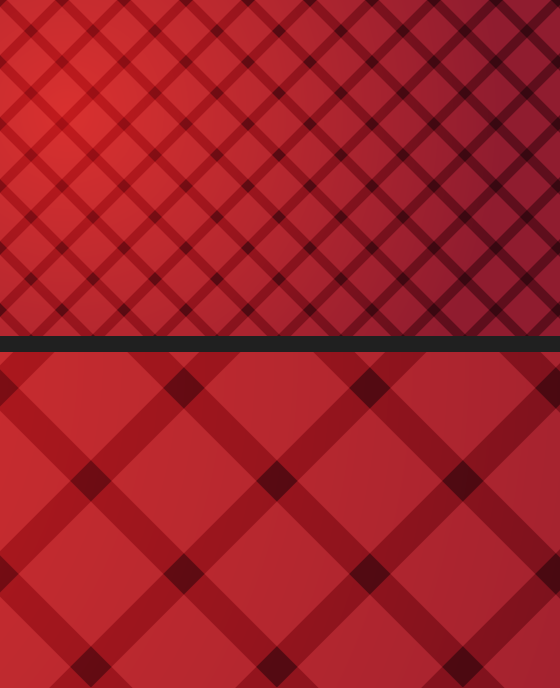
Top: the whole. Bottom: its middle third, enlarged.
A Shadertoy shader for this pattern:

```glsl
#define PERIOD 0.1107
#define BAND_HALF 0.111
#define GLOW_CENTER vec2(0.12, 0.20)
#define GLOW_RADIUS 0.78

// Three-stop colour ramp over t in 0..1
vec3 ramp(vec3 a, vec3 b, vec3 c, float t) {
    return t < 0.5 ? mix(a, b, t * 2.0) : mix(b, c, t * 2.0 - 1.0);
}

// Coverage of evenly spaced bands centred on whole numbers
float bands(float s, float soft) {
    float d = abs(fract(s + 0.5) - 0.5);
    return 1.0 - smoothstep(BAND_HALF - soft, BAND_HALF + soft, d);
}

void mainImage(out vec4 fragColor, in vec2 fragCoord) {
    // Width is one unit, measured from the upper left corner
    vec2 p = vec2(fragCoord.x, iResolution.y - fragCoord.y) / iResolution.x;
    float glow = clamp(length(p - GLOW_CENTER) / GLOW_RADIUS, 0.0, 1.0);

    // Colours of the ground, single bands and crossings
    vec3 ground = ramp(vec3(0.85, 0.19, 0.185), vec3(0.715, 0.155, 0.185),
                       vec3(0.565, 0.11, 0.185), glow);
    vec3 band = ramp(vec3(0.76, 0.105, 0.115), vec3(0.59, 0.08, 0.115),
                     vec3(0.37, 0.055, 0.11), glow);
    vec3 crossing = ramp(vec3(0.66, 0.065, 0.085), vec3(0.34, 0.04, 0.07),
                         vec3(0.22, 0.03, 0.065), glow);

    // Two diagonal band families
    float soft = 1.0 / (PERIOD * iResolution.x);
    float rising = bands((p.x + p.y) / PERIOD, soft);
    float falling = bands((p.x - p.y) / PERIOD, soft);

    vec3 color = mix(mix(ground, band, rising),
                     mix(band, crossing, rising), falling);
    fragColor = vec4(color, 1.0);
}
```
